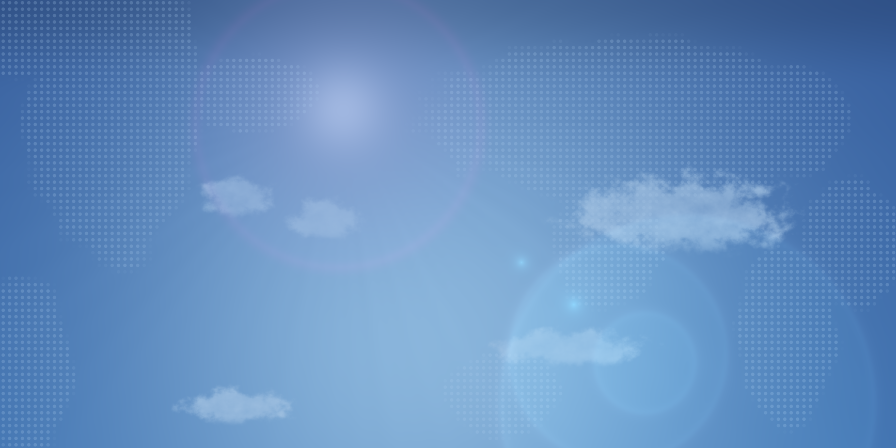
Give the GLSL for this background, as a Shadertoy shader.

```glsl
vec2 hashGradient(vec2 cell) {
    vec2 h = vec2(dot(cell, vec2(127.1, 311.7)), dot(cell, vec2(269.5, 183.3)));
    return 2.0 * fract(sin(h) * 43758.5) - 1.0;
}

float gradientNoise(vec2 p) {
    vec2 i = floor(p), f = fract(p);
    vec2 u = f * f * f * (f * (f * 6.0 - 15.0) + 10.0);
    vec2 e = vec2(0, 1);
    float low = mix(dot(hashGradient(i), f), dot(hashGradient(i + e.yx), f - e.yx), u.x);
    float high = mix(dot(hashGradient(i + e), f - e), dot(hashGradient(i + 1.0), f - 1.0), u.x);
    return mix(low, high, u.y);
}

float fbm(vec2 p) {
    float sum = 0.0, amp = 0.6;
    for (int i = 0; i < 5; i++) {
        sum += amp * gradientNoise(p);
        p = mat2(1.6, 1.2, -1.2, 1.6) * p + 3.7;
        amp *= 0.5;
    }
    return sum;
}

// Positive inside an ellipse, 1 at its centre
float blob(vec2 p, vec2 centre, vec2 radius) {
    return 1.0 - length((p - centre) / radius);
}

float landMass(vec2 p) {
    float west = max(blob(p, vec2(0.25, 0.79), vec2(0.20, 0.38)),
                     blob(p, vec2(0.05, 0.94), vec2(0.17, 0.13)));
    west = max(west, blob(p, vec2(0.05, 0.18), vec2(0.12, 0.21)));
    west = max(west, blob(p, vec2(0.56, 0.79), vec2(0.15, 0.09)));
    float east = max(blob(p, vec2(1.40, 0.73), vec2(0.46, 0.19)),
                     blob(p, vec2(1.76, 0.73), vec2(0.14, 0.13)));
    east = max(east, blob(p, vec2(1.90, 0.45), vec2(0.12, 0.15)));
    east = max(east, blob(p, vec2(1.76, 0.25), vec2(0.12, 0.20)));
    east = max(east, blob(p, vec2(1.36, 0.45), vec2(0.13, 0.14)));
    east = max(east, blob(p, vec2(1.12, 0.12), vec2(0.13, 0.10)));
    return max(west, east) + 0.35 * fbm(p * 9.0);
}

float mapDots(vec2 p, float pixel) {
    float spacing = 0.0143;
    vec2 cell = floor(p / spacing) + 0.5;
    float d = length(p - cell * spacing);
    float dotMask = 1.0 - smoothstep(0.0038 - pixel * 0.5, 0.0038 + pixel * 0.5, d);
    return dotMask * smoothstep(-0.02, 0.1, landMass(cell * spacing));
}

float cloud(vec2 p, vec2 centre, vec2 radius) {
    float shape = blob(p, centre, radius);
    float billow = fbm(p * vec2(17.0, 23.0)) + 0.4 * fbm(p * 55.0);
    float base = smoothstep(-1.1, -0.4, (p.y - centre.y) / radius.y);
    return smoothstep(0.0, 0.45, shape + 0.75 * billow) * base
         * smoothstep(-0.35, 0.1, shape) * (0.8 + 0.5 * billow);
}

// Faint lens disc: x is the fill, y is the rim
vec2 lensDisc(vec2 p, vec2 centre, float radius) {
    float d = length(p - centre) - radius;
    return vec2(1.0 - smoothstep(-0.008, 0.008, d), exp(-d * d / 0.0002));
}

void mainImage(out vec4 fragColor, in vec2 fragCoord) {
    float pixel = 1.0 / iResolution.y;
    vec2 p = fragCoord * pixel;
    p.x *= 2.0 * iResolution.y / iResolution.x;

    // Sky with a broad pale glow
    vec3 color = mix(vec3(0.23, 0.43, 0.68), vec3(0.20, 0.35, 0.60), p.y);
    vec2 q = p - vec2(0.95, 0.25);
    color = mix(color, vec3(0.54, 0.71, 0.86), exp(-q.x * q.x / 0.52 - q.y * q.y / 0.58));
    color *= 1.0 - 0.13 * smoothstep(0.8, 1.0, p.y);

    // Sun, violet halo and soft rays
    vec2 toSun = p - vec2(0.765, 0.755);
    float sunDist = length(toSun);
    color = mix(color, vec3(0.55, 0.61, 0.80), 0.45 * exp(-sunDist * sunDist / 0.07));
    color = mix(color, vec3(0.66, 0.75, 0.90), 0.75 * exp(-sunDist * sunDist / 0.009));
    float angle = atan(toSun.x, -toSun.y);
    color += 0.02 * gradientNoise(vec2(angle * 14.0, 2.0)) * exp(-sunDist * 1.5)
           * smoothstep(0.1, 0.4, sunDist) * smoothstep(2.6, 1.6, abs(angle));

    // Dotted continents
    color = mix(color, vec3(0.66, 0.79, 0.92), 0.24 * mapDots(p, pixel));

    // Clouds
    float cover = 0.55 * cloud(p, vec2(0.53, 0.56), vec2(0.085, 0.055));
    cover = max(cover, 0.5 * cloud(p, vec2(0.73, 0.51), vec2(0.09, 0.055)));
    cover = max(cover, 0.75 * cloud(p, vec2(1.52, 0.52), vec2(0.28, 0.10)));
    cover = max(cover, 0.6 * cloud(p, vec2(1.27, 0.223), vec2(0.19, 0.05)));
    cover = max(cover, 0.8 * cloud(p, vec2(0.53, 0.092), vec2(0.14, 0.045)));
    color = mix(color, vec3(0.65, 0.77, 0.89), cover);

    // Lens flare
    vec2 warmRing = lensDisc(p, vec2(0.755, 0.72), 0.32);
    color += vec3(0.03, 0.0, 0.01) * warmRing.y + vec3(0.012, 0.004, 0.008) * warmRing.x;
    vec2 discs = lensDisc(p, vec2(1.44, 0.19), 0.115)
               + lensDisc(p, vec2(1.38, 0.21), 0.245)
               + lensDisc(p, vec2(1.535, 0.10), 0.42);
    color += vec3(0.012, 0.024, 0.022) * discs.x + 0.012 * discs.y;
    float sparks = exp(-length(p - vec2(1.164, 0.414)) * 90.0)
                 + exp(-length(p - vec2(1.281, 0.320)) * 70.0);
    color += vec3(0.06, 0.14, 0.13) * sparks;

    fragColor = vec4(color, 1.0);
}
```
